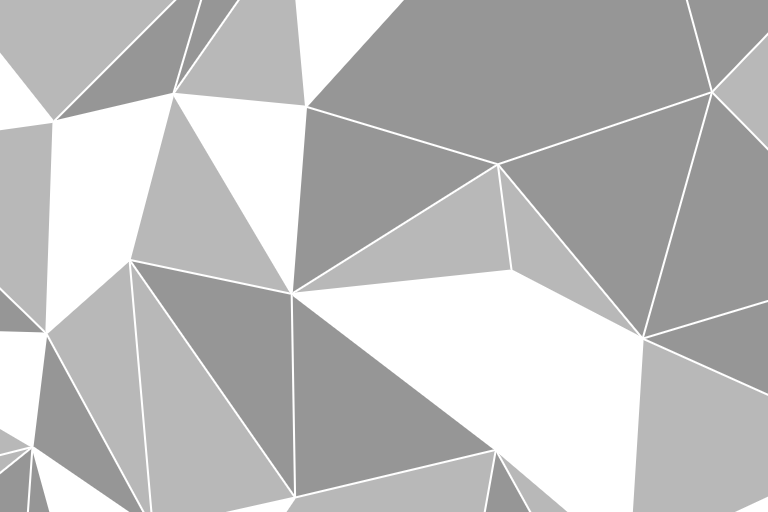
Write a Shadertoy shader that draws this background.

```glsl
// Flat mosaic of irregular grey and white polygons divided by thin white lines.

// Sine-free hash: two values in 0..1 per cell
vec2 hash22(vec2 p) {
    vec3 q = fract(p.xyx * vec3(0.1031, 0.1030, 0.0973));
    q += dot(q, q.yzx + 33.33);
    return fract((q.xx + q.yz) * q.zy);
}

const vec2 CELL_SIZE = vec2(0.32, 0.37);

// Jittered mesh corner, in units of canvas height
vec2 corner(vec2 cell) {
    return (cell + 0.76 * (hash22(cell + 17.0) - 0.5)) * CELL_SIZE;
}

// Positive when p lies to the left of the line a-b
float side(vec2 a, vec2 b, vec2 p) {
    vec2 e = b - a, v = p - a;
    return e.x * v.y - e.y * v.x;
}

bool inTriangle(vec2 p, vec2 a, vec2 b, vec2 c) {
    return side(a, b, p) >= 0.0 && side(b, c, p) >= 0.0 && side(c, a, p) >= 0.0;
}

float segmentDistance(vec2 p, vec2 a, vec2 b) {
    vec2 e = b - a, v = p - a;
    return length(v - e * clamp(dot(v, e) / dot(e, e), 0.0, 1.0));
}

// Below 0.35: quad joined with a triangle on its left; below 0.55: whole quad; else split
float cellKind(vec2 cell) {
    return mod(cell.x + cell.y, 2.0) < 0.5 ? 1.0 : hash22(cell + 71.0).x;
}

// Evenly spread tones keep the shares steady and neighbours distinct
float faceTone(vec2 cell, float rightHalf) {
    float t = fract(dot(cell, vec2(0.618, 0.755)) + 0.45 * rightHalf + 0.1);
    return t < 0.47 ? 0.59 : t < 0.78 ? 0.72 : 1.0;
}

void mainImage(out vec4 fragColor, in vec2 fragCoord) {
    vec2 p = fragCoord / iResolution.y;
    vec2 home = floor(p / CELL_SIZE);
    float tone = 1.0;
    float lineDist = 1.0;

    for (int j = -1; j <= 1; j++)
    for (int i = -1; i <= 1; i++) {
        vec2 cell = home + vec2(i, j);
        vec2 a = corner(cell);
        vec2 b = corner(cell + vec2(1, 0));
        vec2 c = corner(cell + vec2(1, 1));
        vec2 d = corner(cell + vec2(0, 1));
        float kind = cellKind(cell);
        bool isSplit = kind > 0.55;

        // Choose a diagonal that stays inside the quad
        bool validAC = side(a, c, b) * side(a, c, d) < 0.0;
        bool validBD = side(b, d, a) * side(b, d, c) < 0.0;
        bool useAC = validAC && (!validBD || hash22(cell + 43.0).y > 0.5);

        // Fill the two halves; a joined right half takes its neighbour's tone
        bool inLeft = useAC ? inTriangle(p, a, c, d) : inTriangle(p, a, b, d);
        bool inRight = useAC ? inTriangle(p, a, b, c) : inTriangle(p, b, c, d);
        if (inLeft) tone = faceTone(cell, 0.0);
        if (inRight) {
            vec2 next = cell + vec2(1, 0);
            bool joined = cellKind(next) < 0.35;
            tone = joined ? faceTone(next, 0.0) : faceTone(cell, isSplit ? 1.0 : 0.0);
        }

        // Visible edges
        lineDist = min(lineDist, segmentDistance(p, a, b));
        if (kind >= 0.35) lineDist = min(lineDist, segmentDistance(p, a, d));
        if (isSplit) {
            float diagonal = useAC ? segmentDistance(p, a, c) : segmentDistance(p, b, d);
            lineDist = min(lineDist, diagonal);
        }
    }

    // White dividing lines, smoothed over one pixel
    float line = clamp((0.002 - lineDist) * iResolution.y + 0.5, 0.0, 1.0);
    fragColor = vec4(vec3(mix(tone, 1.0, line)), 1.0);
}
```
